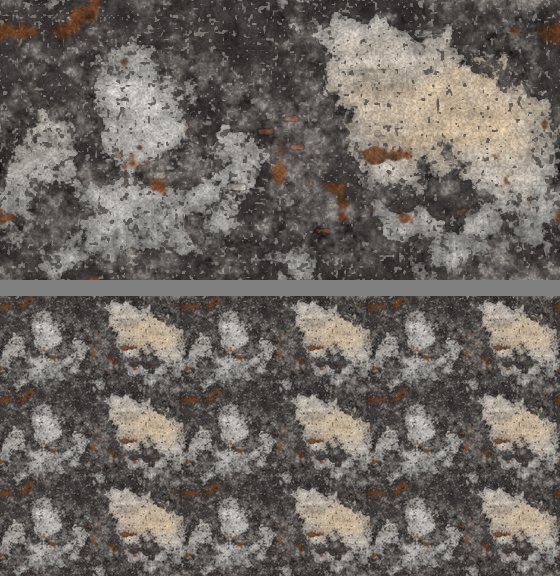
Top: one tile. Bottom: repeated 3 by 3.
Give the GLSL for this texture, as a Shadertoy shader.

```glsl
// Weathered wall: pale, partly cream plaster flaking off dark cement and rubble.
// A wear field (wrapping fractal noise plus broad stains) splits the layers;
// pits, flecks, strata, drips, stones and rust are laid over it. Tiles both ways.

const vec3 COOL_PLASTER = vec3(0.685, 0.675, 0.660);
const vec3 WARM_PLASTER = vec3(0.750, 0.675, 0.575);
const vec3 CEMENT = vec3(0.345, 0.330, 0.318);
const vec3 SOOT = vec3(0.165, 0.150, 0.150);
const vec3 FLECK = vec3(0.600, 0.580, 0.555);
const vec3 BRICK = vec3(0.540, 0.350, 0.270);
const vec3 PEBBLE = vec3(0.600, 0.575, 0.540);
const vec3 RUST = vec3(0.400, 0.230, 0.120);

const float WEAR_LEVEL = 0.09;   // wear above this bares the cement
const float WEAR_EDGE = 0.06;    // softness of the flaked edge
const float WEAR_CONTRAST = 2.5;
const float STONE_GRID = 10.0;   // stone cells per canvas height
const float STONE_CHANCE = 0.24;

// Broad stains: centre xy, size zw in tile units; strength > 0 darkens
const int STAINS = 9;
const vec4 STAIN[STAINS] = vec4[STAINS](
    vec4(0.50, 0.95, 9.00, 0.09), vec4(0.545, 0.53, 0.06, 0.25),
    vec4(0.52, 0.77, 0.08, 0.06), vec4(0.165, 0.60, 0.025, 0.30),
    vec4(0.38, 0.42, 0.07, 0.20), vec4(0.80, 0.31, 0.11, 0.06),
    vec4(0.06, 0.24, 0.10, 0.05), vec4(0.50, 0.06, 9.00, 0.12),
    vec4(0.80, 0.60, 0.18, 0.20));
const float STRENGTH[STAINS] = float[STAINS](
    0.55, 0.70, 0.35, 0.40, 0.32, 0.42, 0.32, 0.12, -0.42);

float hash(vec2 cell, float seed) {
    vec3 h = fract((cell + seed * vec2(61.0, 113.0)).xyx * 0.1031);
    h += dot(h, h.yzx + 33.33);
    return fract((h.x + h.y) * h.z);
}

// Value noise on the 2 x 1 tile; freq is in whole cells per unit
float valueNoise(vec2 p, vec2 freq, float seed) {
    vec2 period = freq * vec2(2.0, 1.0);
    vec2 q = p * freq;
    vec2 a = mod(floor(q), period);
    vec2 b = mod(a + 1.0, period);
    vec2 f = fract(q);
    f = f * f * (3.0 - 2.0 * f);
    return mix(mix(hash(a, seed), hash(vec2(b.x, a.y), seed), f.x),
               mix(hash(vec2(a.x, b.y), seed), hash(b, seed), f.x), f.y);
}

float fbm(vec2 p, vec2 freq, int octaves, float gain, float seed) {
    float sum = 0.0, total = 0.0, amp = 1.0;
    for (int i = 0; i < octaves; i++) {
        sum += amp * valueNoise(p, freq, seed + float(i));
        total += amp;
        amp *= gain;
        freq *= 2.0;
    }
    return sum / total;
}

// Soft spot that wraps around the unit tile
float bump(vec2 uv, vec2 centre, vec2 size) {
    vec2 d = (fract(uv - centre + 0.5) - 0.5) / size;
    return exp(-dot(d, d));
}

float wearField(vec2 p, vec2 uv) {
    float wear = WEAR_CONTRAST * (fbm(p, vec2(5.0), 6, 0.64, 1.0) - 0.5);
    for (int i = 0; i < STAINS; i++)
        wear += STRENGTH[i] * bump(uv, STAIN[i].xy, STAIN[i].zw);
    return wear;
}

// Signed distance to the pebble or brick in this cell; tint returns its colour
float stone(vec2 p, out vec3 tint) {
    vec2 q = p * STONE_GRID;
    vec2 cell = mod(floor(q), STONE_GRID * vec2(2.0, 1.0));
    float kind = hash(cell, 41.0);
    vec2 jitter = vec2(hash(cell, 42.0), hash(cell, 43.0)) - 0.5;
    vec2 halfSize = kind > 0.65 ? vec2(0.30, 0.10) : vec2(0.12, 0.09);
    halfSize *= 0.75 + 0.4 * hash(cell, 44.0);
    vec2 d = abs(fract(q) - 0.5 - jitter * vec2(0.25, 0.6)) - halfSize + 0.07;
    float dist = length(max(d, 0.0)) + min(max(d.x, d.y), 0.0) - 0.07;
    dist += 0.10 * (fbm(p, vec2(40.0), 2, 0.6, 45.0) - 0.5);
    tint = mix(PEBBLE, BRICK, step(0.6, hash(cell, 46.0)));
    return hash(cell, 47.0) < STONE_CHANCE ? dist / STONE_GRID : 1.0;
}

void mainImage(out vec4 fragColor, in vec2 fragCoord) {
    vec2 uv = fragCoord / iResolution.xy;
    vec2 p = uv * vec2(2.0, 1.0);
    vec2 warp = vec2(fbm(p, vec2(6.0), 4, 0.6, 11.0), fbm(p, vec2(6.0), 4, 0.6, 21.0)) - 0.5;
    vec2 warped = uv + warp * vec2(0.15, 0.28);

    float wear = wearField(p, warped);
    float bare = smoothstep(-WEAR_EDGE, WEAR_EDGE, wear - WEAR_LEVEL);
    float topBand = bump(warped, vec2(0.5, 0.96), vec2(9.0, 0.09));
    float lowBand = bump(warped, vec2(0.5, 0.10), vec2(9.0, 0.13));
    float mottle = fbm(p, vec2(16.0), 4, 0.8, 51.0) - 0.5;
    float grain = valueNoise(p, vec2(190.0), 61.0) - 0.5;

    // Plaster: warm zone, horizontal strata, grime towards its edges
    float warmth = bump(warped, vec2(0.81, 0.62), vec2(0.21, 0.22));
    warmth *= 0.6 + 0.9 * fbm(p, vec2(4.0, 12.0), 4, 0.6, 71.0);
    vec3 plaster = mix(COOL_PLASTER, WARM_PLASTER, clamp(warmth, 0.0, 1.0));
    float strata = fbm(p, vec2(3.0, 22.0), 3, 0.6, 81.0) - 0.5;
    float grime = smoothstep(-0.45, WEAR_LEVEL, wear);
    plaster *= 1.03 + 0.45 * mottle + 0.30 * strata - 0.20 * grime - 0.12 * lowBand;
    float specks = 0.6 * valueNoise(p, vec2(62.0), 91.0) + 0.4 * valueNoise(p, vec2(124.0), 92.0);
    float pits = smoothstep(0.0, 0.12, specks - 0.71 + 0.13 * grime);
    plaster = mix(plaster, CEMENT * 0.85, 0.8 * pits);

    // Cement: mottled, sooty at the top, strewn with pale flecks
    vec3 cement = CEMENT * (1.0 + 2.1 * mottle);
    float soot = smoothstep(0.42, 0.66, fbm(p, vec2(9.0), 4, 0.7, 101.0) + 0.12 * topBand);
    cement = mix(cement, SOOT, 0.65 * soot);
    float chips = 0.5 * valueNoise(p, vec2(70.0), 111.0) + 0.5 * valueNoise(p, vec2(128.0), 112.0);
    cement = mix(cement, FLECK, 0.65 * smoothstep(0.66, 0.80, chips + 0.04 * topBand));

    // Flaked edge casts a thin dark rim
    float rim = (wear - WEAR_LEVEL - 0.04) / 0.05;
    vec3 color = mix(plaster, cement, bare) * (1.0 - 0.16 * exp(-rim * rim));

    // Stones and bricks showing through the lower middle
    vec3 tint;
    float dist = stone(p, tint);
    float edge = 1.2 / iResolution.y;
    float zone = smoothstep(0.3, 0.5, bump(uv, vec2(0.56, 0.35), vec2(0.30, 0.32)));
    color *= 1.0 - 0.35 * zone * (1.0 - smoothstep(0.0, 0.008, dist));
    float body = 1.0 - smoothstep(-edge, edge, dist);
    color = mix(color, tint * (1.0 + 1.3 * mottle), 0.85 * zone * body);

    // Rust spots, vertical drips, fine grain
    float rust = smoothstep(0.71, 0.80, fbm(p, vec2(9.0), 4, 0.5, 121.0));
    color = mix(color, RUST * (1.0 + 1.5 * mottle), 0.8 * rust);
    float drips = fbm(p, vec2(45.0, 3.0), 2, 0.7, 131.0) - 0.5;
    color *= 1.0 + 0.45 * drips * lowBand + 0.28 * grain;

    fragColor = vec4(clamp(color, 0.0, 1.0), 1.0);
}
```
